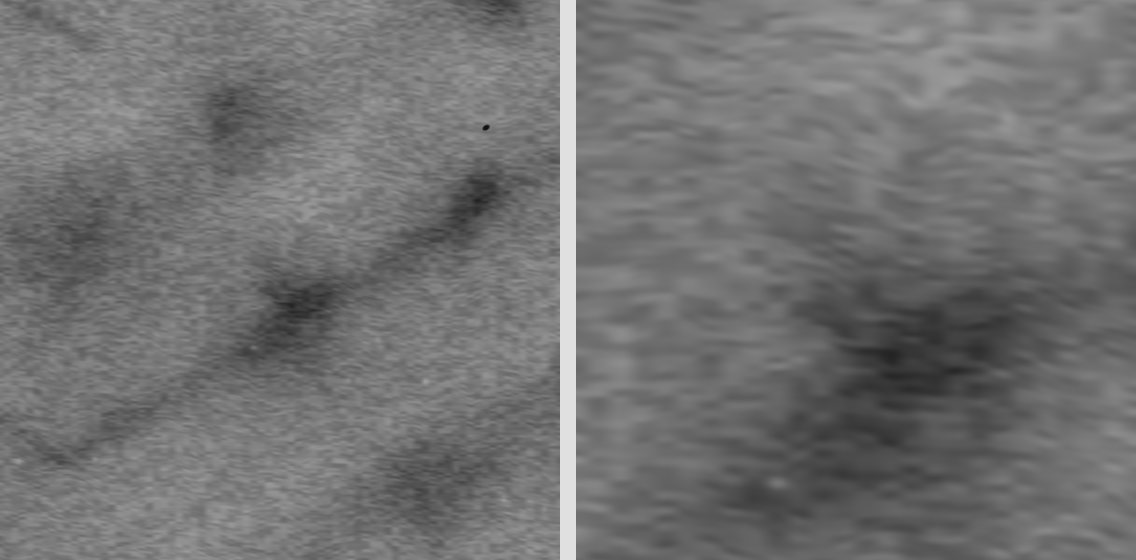
Left, the full canvas; right, a detail of the centre.
This texture is drawn by a Shadertoy shader. Its source:

```glsl
// Grey, weathered surface: soft dark patches lie in slanted rows, joined by a
// diagonal band and thin veins. Layered value noise adds clouds, ragged edges
// and a fine, nearly horizontal fibre grain.

const float BASE_GREY = 0.498;
const float CLOUD_CONTRAST = 0.16;
const float FIBRE_CONTRAST = 0.115;
const float MOTTLE_CONTRAST = 0.07;
const float PATCH_DEPTH = 0.19;
const float BAND_DEPTH = 0.085;
const float VEIN_DEPTH = 0.075;
const float SPECK_GAIN = 0.10;
const vec2 SLANT = vec2(0.855, 0.518);       // direction of the band and clouds
const vec2 BAND_POINT = vec2(0.53, 0.43);
const vec2 FIBRE_FREQUENCY = vec2(75.0, 215.0);
const vec2 PIT_CENTRE = vec2(0.868, 0.772);
const float PIT_RADIUS = 0.0058;
const float SPECK_CELLS = 14.0;

float hash(vec2 cell) {
    uvec2 q = uvec2(ivec2(cell)) * uvec2(1597334673u, 3812015801u);
    uint n = q.x ^ q.y;
    n = (n ^ (n >> 15)) * 2246822519u;
    n = (n ^ (n >> 13)) * 3266489917u;
    n ^= n >> 16;
    return float(n >> 8) / 16777216.0;
}

float noise(vec2 p) {
    vec2 cell = floor(p);
    vec2 f = fract(p);
    f = f * f * (3.0 - 2.0 * f);
    float low = mix(hash(cell), hash(cell + vec2(1, 0)), f.x);
    float high = mix(hash(cell + vec2(0, 1)), hash(cell + vec2(1, 1)), f.x);
    return mix(low, high, f.y);
}

float fbm(vec2 p) {
    float sum = 0.0;
    float weight = 0.5;
    for (int i = 0; i < 4; i++) {
        sum += weight * noise(p);
        p = mat2(0.8, 0.6, -0.6, 0.8) * p * 2.03 + 17.3;
        weight *= 0.5;
    }
    return sum / 0.9375;
}

// Coordinates along and across the slanted direction
vec2 toSlant(vec2 p) {
    return vec2(dot(p, SLANT), dot(p, vec2(-SLANT.y, SLANT.x)));
}

float softSegment(vec2 p, vec2 a, vec2 b, float width) {
    vec2 ab = b - a;
    float t = clamp(dot(p - a, ab) / dot(ab, ab), 0.0, 1.0);
    float d = length(p - a - ab * t) / width;
    return exp(-d * d);
}

// Three bowed rows of blots that shrink along the slant
float patches(vec2 p) {
    float clear = 1.0;
    for (int row = -1; row <= 1; row++) {
        for (int i = 0; i < 3; i++) {
            float j = float(row);
            float k = float(i);
            vec2 centre = vec2(0.53, 0.44) + j * vec2(0.32, -0.225)
                - j * j * vec2(0.08, 0.085) + k * vec2(0.30, 0.21);
            centre.x += 0.07 * k * (k - 1.0);
            float radius = 0.10 + 0.015 * j * j - 0.025 * k;
            float strength = 1.0 - (0.28 - 0.08 * k) * j * j;
            vec2 q = toSlant(p - centre) / (radius * vec2(1.1, 0.92));
            clear *= 1.0 - strength * exp(-dot(q, q));
        }
    }
    return 1.0 - clear;
}

float paleSpecks(vec2 p) {
    vec2 cell = floor(p * SPECK_CELLS);
    vec2 jitter = vec2(hash(cell + 31.0), hash(cell + 67.0));
    vec2 offset = fract(p * SPECK_CELLS) - mix(vec2(0.25), vec2(0.75), jitter);
    float present = step(0.93, hash(cell + 101.0));
    return present * exp(-dot(offset, offset) / 0.007);
}

void mainImage(out vec4 fragColor, in vec2 fragCoord) {
    vec2 uv = fragCoord / iResolution.xy;
    vec2 wander = vec2(fbm(uv * 9.0 + 5.0), fbm(uv * 9.0 + 43.0)) - 0.5;
    vec2 ragged = uv + 0.12 * wander;

    // Broad clouds stretched along the slant
    float grey = BASE_GREY;
    grey += CLOUD_CONTRAST * (fbm(toSlant(uv) * vec2(3.5, 7.0) + 60.0) - 0.5);

    // Dark patches, band and veins
    float blotch = 0.55 + 0.9 * fbm(uv * 22.0 + 90.0);
    grey -= PATCH_DEPTH * blotch * patches(ragged);
    float across = toSlant(uv + 0.03 * wander - BAND_POINT).y / 0.034;
    float bandFade = smoothstep(-0.05, 0.16, uv.x);
    grey -= BAND_DEPTH * bandFade * exp(-across * across);
    vec2 veinPoint = uv + 0.045 * wander;
    float veins = softSegment(veinPoint, vec2(0.0, 0.255), vec2(0.10, 0.18), 0.016)
        + softSegment(veinPoint, vec2(0.01, 1.0), vec2(0.16, 0.91), 0.014);
    grey -= VEIN_DEPTH * blotch * veins;

    // Fibre grain with a gently drifting tilt
    vec2 fibre = uv + vec2(0.0, 0.06 * uv.x + 0.025 * wander.y);
    grey += FIBRE_CONTRAST * (noise(fibre * FIBRE_FREQUENCY + 11.0) - 0.5);
    grey += MOTTLE_CONTRAST * (noise(fibre * FIBRE_FREQUENCY * 0.55 + 23.0) - 0.5);

    // Pale specks and a single black pit
    grey += SPECK_GAIN * paleSpecks(uv);
    float pit = length(toSlant(uv - PIT_CENTRE) * vec2(0.8, 1.2));
    grey = mix(grey, 0.07, 1.0 - smoothstep(0.5, 1.3, pit / PIT_RADIUS));

    fragColor = vec4(vec3(grey), 1.0);
}
```
